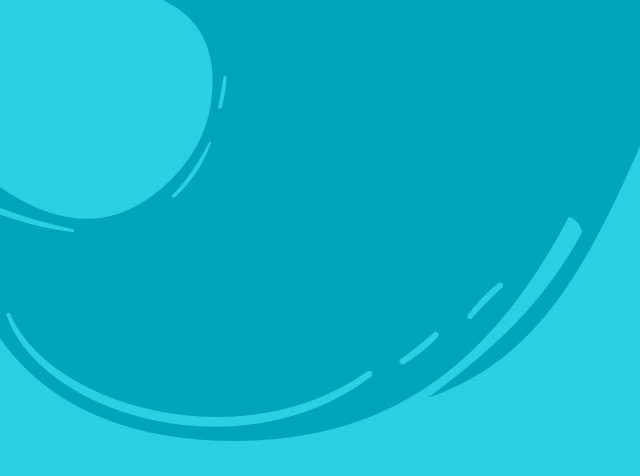
Write a Shadertoy shader that draws this background.

```glsl
// Flat two-tone abstract: a deep teal bowl over bright cyan ground, with a
// rounded cyan blob at the upper left and tapered highlight strokes.
// Region edges are cubic graphs; strokes are distances to cubic curves.

const vec3 TEAL = vec3(0.0, 0.64, 0.725);
const vec3 CYAN = vec3(0.17, 0.81, 0.89);
const vec2 GRID = vec2(768.0, 570.0);      // design units across the canvas
const vec2 CAP_CENTER = vec2(674.0, 287.0);
const float CAP_RADIUS = 25.0;
const float BOWL_LOW_X = 280.0;            // lowest point of the bowl
const float FORK_X = 514.0;                // where the streak leaves the ground
const float BLOB_SIDE_Y = 473.0;           // widest point of the blob
const int STROKE_STEPS = 28;
const int SOLVE_STEPS = 14;

vec2 cubic(vec2 a, vec2 b, vec2 c, vec2 d, float t) {
    float s = 1.0 - t;
    return s * s * s * a + 3.0 * s * s * t * b + 3.0 * s * t * t * c + t * t * t * d;
}

// Signed distance to a cubic graph, negative below; its ends extend as tangents.
float graphEdge(vec2 p, vec2 a, vec2 b, vec2 c, vec2 d) {
    float lo = 0.0, hi = 1.0;
    for (int i = 0; i < SOLVE_STEPS; i++) {
        float mid = 0.5 * (lo + hi);
        if (cubic(a, b, c, d, mid).x < p.x) lo = mid; else hi = mid;
    }
    float t = 0.5 * (lo + hi), s = 1.0 - t;
    vec2 tangent = s * s * (b - a) + 2.0 * s * t * (c - b) + t * t * (d - c);
    float slope = tangent.y / tangent.x;
    vec2 offset = p - cubic(a, b, c, d, t);
    return (offset.y - slope * offset.x) / sqrt(1.0 + slope * slope);
}

// Round-ended stroke; width holds half-widths at start and end, then the bulge.
float stroke(vec2 p, vec2 a, vec2 b, vec2 c, vec2 d, vec3 width) {
    float nearest = 1e5;
    vec2 from = a;
    for (int i = 1; i <= STROKE_STEPS; i++) {
        float t = float(i) / float(STROKE_STEPS);
        vec2 to = cubic(a, b, c, d, t);
        vec2 along = to - from;
        float h = clamp(dot(p - from, along) / dot(along, along), 0.0, 1.0);
        float u = t - (1.0 - h) / float(STROKE_STEPS);
        float halfWidth = mix(width.x, width.y, u) + width.z * 4.0 * u * (1.0 - u);
        nearest = min(nearest, length(p - from - along * h) - halfWidth);
        from = to;
    }
    return nearest;
}

// Short stroke bent through one control point.
float dash(vec2 p, vec2 a, vec2 bend, vec2 d, vec3 width) {
    return stroke(p, a, mix(a, bend, 2.0 / 3.0), mix(d, bend, 2.0 / 3.0), d, width);
}

// Ground below the bowl, with the capped streak rising from its right side.
float groundShape(vec2 p) {
    float bowl = p.x < BOWL_LOW_X
        ? graphEdge(p, vec2(0, 165), vec2(63, 75), vec2(170, 42), vec2(280, 42))
        : graphEdge(p, vec2(280, 42), vec2(470, 42), vec2(590, 135), vec2(683, 311));
    float outer = graphEdge(p, vec2(514, 94), vec2(640, 137), vec2(700, 240), vec2(768, 395));
    float streakSide = graphEdge(p, vec2(514, 94), vec2(590, 151), vec2(650, 203), vec2(698, 291));
    vec2 toCap = p - CAP_CENTER;
    float cap = min(length(toCap) - CAP_RADIUS, dot(toCap, vec2(0.6, 0.8)));
    float streak = max(max(bowl, -streakSide), cap);
    return min(p.x < FORK_X ? bowl : outer, streak);
}

// Convex blob: a bottom edge over x meets a right edge over y.
float blobShape(vec2 p) {
    float bottom = graphEdge(p, vec2(0, 346), vec2(60, 305), vec2(130, 285), vec2(200, 350));
    float side = p.y < BLOB_SIDE_Y
        ? graphEdge(p.yx, vec2(350, 200), vec2(388, 241), vec2(430, 255), vec2(473, 255))
        : graphEdge(p.yx, vec2(473, 255), vec2(516, 255), vec2(550, 238), vec2(570, 195));
    return max(-bottom, side);
}

float highlights(vec2 p) {
    // Long sweep and dashes inside the bowl
    float d = stroke(p, vec2(10, 193), vec2(55, 78), vec2(290, 10), vec2(443, 122), vec3(2.3, 3.8, 2.8));
    d = min(d, dash(p, vec2(483, 137), vec2(504, 151), vec2(523, 169), vec3(3.6, 3.6, 0.4)));
    d = min(d, dash(p, vec2(564, 191), vec2(581, 212), vec2(600, 228), vec3(3.2, 3.6, 0.4)));
    // Thin accents around the blob
    d = min(d, dash(p, vec2(270, 477), vec2(268, 459), vec2(264, 442), vec3(2.0, 2.2, 0.2)));
    d = min(d, dash(p, vec2(252, 399), vec2(234, 359), vec2(208, 335), vec3(1.3, 1.9, 0.9)));
    return min(d, dash(p, vec2(-10, 321), vec2(38, 302), vec2(87, 294), vec3(3.7, 1.8, 0.5)));
}

void mainImage(out vec4 fragColor, in vec2 fragCoord) {
    vec2 p = fragCoord / iResolution.xy * GRID;
    float pixel = GRID.y / iResolution.y;
    float d = min(min(groundShape(p), blobShape(p)), highlights(p));
    float coverage = clamp(0.5 - d / pixel, 0.0, 1.0);
    fragColor = vec4(mix(TEAL, CYAN, coverage), 1.0);
}
```
